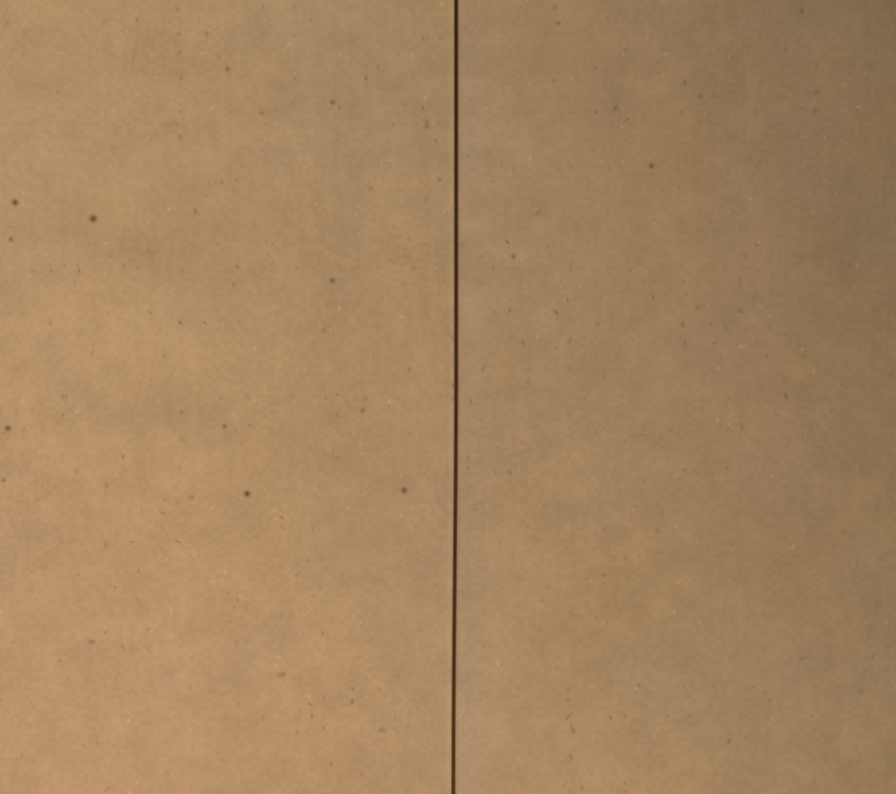
Reproduce this texture procedurally as a Shadertoy shader.

```glsl
float hash(vec2 p) {
    return fract(sin(dot(p, vec2(127.1, 311.7))) * 43758.5453);
}

float valueNoise(vec2 p) {
    vec2 i = floor(p), f = fract(p);
    f = f * f * (3.0 - 2.0 * f);
    return mix(mix(hash(i), hash(i + vec2(1, 0)), f.x),
               mix(hash(i + vec2(0, 1)), hash(i + vec2(1, 1)), f.x), f.y);
}

float fbm(vec2 p) {
    float sum = 0.0, amp = 0.5;
    for (int i = 0; i < 4; i++) {
        sum += amp * valueNoise(p);
        p = mat2(0.8, 0.6, -0.6, 0.8) * p * 2.03 + 17.3;
        amp *= 0.5;
    }
    return sum / 0.9375;
}

float softBlob(vec2 p, vec2 centre, vec2 radius) {
    vec2 d = (p - centre) / radius;
    return exp(-dot(d, d));
}

// Sparse, tilted fibres: one candidate per grid cell, with varied strength
float flecks(vec2 p, float cells, float density, float seed) {
    vec2 id = floor(p * cells);
    vec2 centre = 0.3 + 0.4 * vec2(hash(id + seed), hash(id + seed + 5.7));
    vec2 d = fract(p * cells) - centre;
    float angle = 2.0 * (hash(id + seed + 9.1) - 0.5);
    d = mat2(cos(angle), sin(angle), -sin(angle), cos(angle)) * d;
    float size = mix(0.6, 1.2, hash(id + seed + 3.3));
    float shape = exp(-dot(d * d, vec2(80.0, 30.0)) / (size * size));
    float strength = mix(0.35, 1.0, hash(id + seed + 13.7));
    return shape * strength * step(1.0 - density, hash(id + seed + 21.9));
}

void mainImage(out vec4 fragColor, in vec2 fragCoord) {
    vec2 uv = fragCoord / iResolution.xy;
    vec2 p = uv * vec2(1.0, 0.886);
    float pixel = 1.0 / iResolution.x;

    // Light falling off from lower left to upper right
    float side = pow(uv.x, 1.6);
    vec3 leftTone = mix(vec3(0.738, 0.583, 0.422), vec3(0.682, 0.552, 0.402), uv.y);
    vec3 rightTone = mix(vec3(0.588, 0.476, 0.341), vec3(0.500, 0.407, 0.296), uv.y);
    vec3 color = mix(leftTone, rightTone, side);

    // Faint stains and brighter areas
    color *= 1.0 - 0.035 * softBlob(p, vec2(0.17, 0.61), vec2(0.10, 0.03));
    color *= 1.0 - 0.030 * softBlob(p, vec2(0.20, 0.43), vec2(0.06, 0.03));
    color *= 1.0 - 0.030 * softBlob(p, vec2(0.93, 0.58), vec2(0.08, 0.12));
    color *= 1.0 + 0.025 * softBlob(p, vec2(0.17, 0.50), vec2(0.12, 0.05));
    color *= 1.0 + 0.025 * softBlob(p, vec2(0.70, 0.03), vec2(0.20, 0.10));

    // Soft mottling, grain and warm patches
    color *= 1.0 + 0.045 * (fbm(p * 11.0) - 0.5) + 0.08 * (fbm(p * 38.0 + 8.0) - 0.5);
    color *= 1.0 + 0.05 * (valueNoise(p * 230.0) - 0.5);
    color += vec3(0.015, 0.0, -0.02) * (fbm(p * 8.0 + 31.0) - 0.5);

    // Scattered dark and pale fibres, gathered in loose clumps
    float clump = smoothstep(0.3, 0.7, fbm(p * 9.0 + 50.0));
    vec2 warped = p + 0.004 * vec2(valueNoise(p * 130.0), valueNoise(p * 130.0 + 60.0));
    color *= 1.0 - 0.20 * clump * flecks(warped, 62.0, 0.15, 1.0);
    color *= 1.0 - 0.11 * flecks(warped + 0.37, 95.0, 0.07, 40.0);
    color += 0.065 * flecks(warped + 0.19, 85.0, 0.07, 80.0);

    // Larger knots: position and radius; smaller ones are fainter
    vec3 knots[16] = vec3[16](
        vec3(0.104, 0.642, 0.0038), vec3(0.276, 0.335, 0.0034), vec3(0.017, 0.660, 0.0034),
        vec3(0.009, 0.408, 0.0031), vec3(0.371, 0.573, 0.0028), vec3(0.727, 0.701, 0.0028),
        vec3(0.451, 0.339, 0.0031), vec3(0.371, 0.772, 0.0027), vec3(0.254, 0.809, 0.0027),
        vec3(0.012, 0.619, 0.0026), vec3(0.004, 0.350, 0.0025), vec3(0.292, 0.760, 0.0024),
        vec3(0.405, 0.428, 0.0025), vec3(0.316, 0.134, 0.0024), vec3(0.414, 0.676, 0.0023),
        vec3(0.573, 0.600, 0.0026));
    for (int i = 0; i < 16; i++) {
        float depth = smoothstep(0.0015, 0.0036, knots[i].z);
        color *= 1.0 - vec3(0.40, 0.44, 0.48) * depth * softBlob(p, knots[i].xy, knots[i].zz);
    }

    // Slightly leaning seam with a greyed right side and a pale left lip
    float seam = p.x - mix(0.5060, 0.5091, smoothstep(0.0, 0.55, uv.y));
    float grey = dot(color, vec3(0.3, 0.59, 0.11));
    color = mix(color, vec3(grey), 0.09 * exp(-pow((seam - 0.012) / 0.018, 2.0)));
    color *= 1.0 + 0.035 * exp(-pow((seam + 0.006) / 0.002, 2.0));
    color *= 1.0 - 0.06 * exp(-pow((seam - 0.003) / 0.002, 2.0));

    // Dark groove with soft flanks, browner toward the bottom
    float softness = max(0.0015, pixel);
    float groove = 1.0 - smoothstep(0.0020 - softness, 0.0020 + softness, abs(seam));
    vec3 grooveTone = mix(vec3(0.27, 0.17, 0.06), vec3(0.19, 0.11, 0.06), uv.y);
    color = mix(color, grooveTone, 0.95 * groove);

    fragColor = vec4(clamp(color, 0.0, 1.0), 1.0);
}
```
